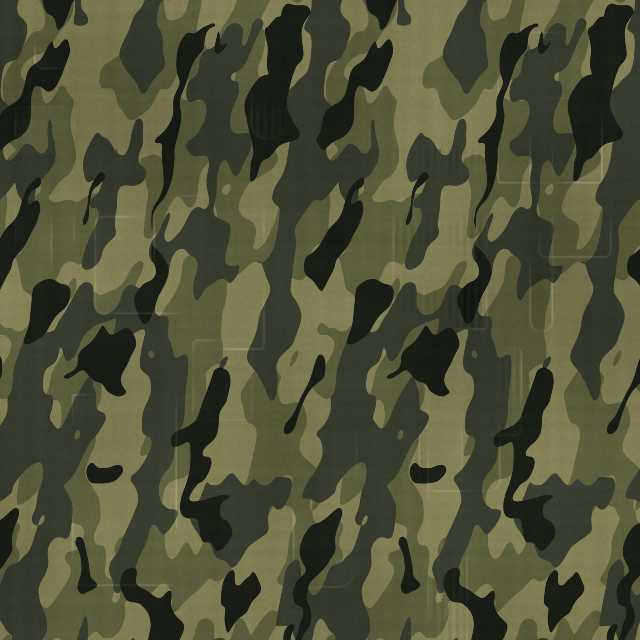
Reproduce this pattern procedurally as a WebGL 2 fragment shader.

```glsl
#version 300 es
precision highp float;
// Woodland camouflage: leaning, lobed blotches in four flat tones that repeat sideways.
// Each tone is a warped, tileable gradient noise cut at a level that sets its share;
// faint worn panels, ribs and streaks are laid over the print.

uniform vec2 u_resolution;
out vec4 outColor;

const vec3 TAN = vec3(0.492, 0.482, 0.320);
const vec3 OLIVE = vec3(0.347, 0.357, 0.226);
const vec3 CHARCOAL = vec3(0.205, 0.226, 0.175);
const vec3 BLACK = vec3(0.090, 0.110, 0.083);

const float REPEAT = 0.505;        // width of one print repeat
const float LEAN = 0.2;            // sideways drift per unit of height
const float WARP = 0.55;           // lobing of outlines, in noise cells
const float EDGE = 0.5;            // outline softness, in pixel steps
const float OLIVE_LEVEL = 0.02;    // a higher level gives a smaller share
const float CHARCOAL_LEVEL = 0.135;
const float BLACK_LEVEL = 0.222;
const float SHADING = 0.17;        // strength of broad light and dark areas
const int PANELS = 18;
const float LINE_WIDTH = 0.0016;
const float RIB_COUNT = 85.0;      // ribs across the canvas
const float TAU = 6.2831853;

float hash(vec2 p) {
  return fract(sin(dot(p, vec2(127.1, 311.7))) * 43758.5453);
}

// Slope contribution of one lattice corner; columns wrap for a seamless repeat.
float corner(vec2 cell, vec2 offset, float columns, float seed) {
  vec2 key = vec2(mod(cell.x, columns), cell.y) + seed * vec2(1.37, 2.71);
  float angle = TAU * hash(key);
  return dot(vec2(cos(angle), sin(angle)), offset);
}

float noise(vec2 p, float columns, float seed) {
  vec2 cell = floor(p);
  vec2 f = p - cell;
  vec2 w = f * f * f * (f * (f * 6.0 - 15.0) + 10.0);
  vec2 e = vec2(1.0, 0.0);
  float low = mix(corner(cell, f, columns, seed),
                  corner(cell + e.xy, f - e.xy, columns, seed), w.x);
  float high = mix(corner(cell + e.yx, f - e.yx, columns, seed),
                   corner(cell + e.xx, f - e.xx, columns, seed), w.x);
  return mix(low, high, w.y);
}

// Smooth-edged coverage of one tone's blotches.
float blotches(vec2 uv, vec2 grid, float level, float seed) {
  vec2 p = vec2((uv.x - LEAN * uv.y) / REPEAT, uv.y) * grid;
  vec2 fine = p * 2.0;
  vec2 bend = vec2(noise(fine, grid.x * 2.0, seed + 11.0),
                   noise(fine, grid.x * 2.0, seed + 23.0));
  float height = noise(p + WARP * bend, grid.x, seed) - level;
  float blur = max(length(vec2(dFdx(height), dFdy(height))) * EDGE, 1e-5);
  return smoothstep(-blur, blur, height);
}

float roundedBox(vec2 p, vec2 extent, float radius) {
  vec2 q = abs(p) - extent + radius;
  return length(max(q, 0.0)) + min(max(q.x, q.y), 0.0) - radius;
}

// Worn outlines, pale or dark fills and vertical ribs of scattered panels.
float panelRelief(vec2 uv) {
  float relief = 0.0;
  for (int i = 0; i < PANELS; i++) {
    float id = float(i) + 1.0;
    vec2 center = vec2(hash(vec2(id, 3.0)), hash(vec2(id, 7.0)));
    vec2 extent = mix(vec2(0.015, 0.03), vec2(0.09, 0.17),
                      vec2(hash(vec2(id, 13.0)), hash(vec2(id, 17.0))));
    float radius = 0.03 * hash(vec2(id, 19.0));
    float d = roundedBox(uv - center, extent, radius);
    float rim = exp(-d * d / (LINE_WIDTH * LINE_WIDTH));
    float inside = smoothstep(LINE_WIDTH, -LINE_WIDTH, d);
    float tint = mix(-0.025, 0.035, hash(vec2(id, 23.0)));
    float ribbed = step(0.75, hash(vec2(id, 29.0)));
    float ribs = ribbed * sin(TAU * RIB_COUNT * uv.x);
    float wear = smoothstep(-0.1, 0.4, noise(uv * 9.0, 64.0, id + 40.0));
    relief += wear * (0.11 * rim + inside * (tint + 0.035 * ribs));
  }
  return relief;
}

// Long soft scuffs in both directions and a little grain.
float scuffs(vec2 uv) {
  float upright = noise(uv * vec2(55.0, 2.3), 128.0, 71.0);
  float level = noise(uv * vec2(2.7, 70.0), 128.0, 73.0);
  float grain = noise(uv * 170.0, 512.0, 79.0);
  return 0.022 * upright + 0.018 * level + 0.02 * grain;
}

void main() {
  vec2 uv = gl_FragCoord.xy / min(u_resolution.x, u_resolution.y);

  // Print, from the palest tone to the darkest.
  vec3 color = TAN;
  color = mix(color, OLIVE, blotches(uv, vec2(6.0, 7.0), OLIVE_LEVEL, 5.0));
  color = mix(color, CHARCOAL, blotches(uv, vec2(7.0, 7.5), CHARCOAL_LEVEL, 37.0));
  color = mix(color, BLACK, blotches(uv, vec2(7.0, 8.0), BLACK_LEVEL, 61.0));

  // Broad shading, then surface wear that is weaker on the dark tones.
  color *= 1.0 + SHADING * noise(uv * vec2(4.0, 3.0), 64.0, 83.0);
  float strength = mix(0.55, 1.0, smoothstep(0.1, 0.45, color.g));
  color += strength * (panelRelief(uv) + scuffs(uv)) * vec3(1.0, 1.0, 0.93);

  outColor = vec4(clamp(color, 0.0, 1.0), 1.0);
}
```
